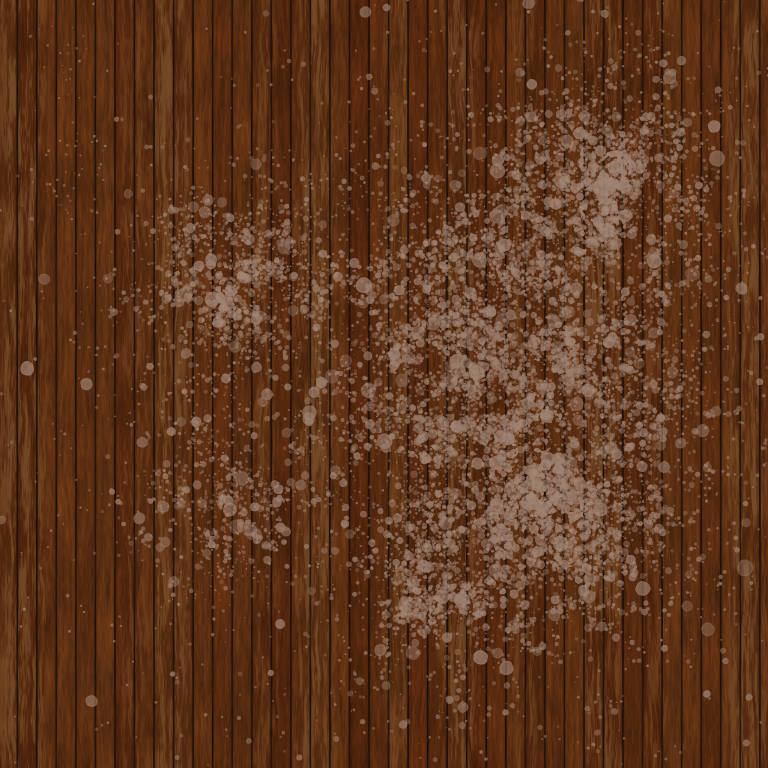
Write a Shadertoy shader that draws this texture.

```glsl
// Dark vertical wood planks spattered with clusters of pale translucent paint.

float hash(vec2 p) {
    vec3 q = fract(vec3(p.xyx) * 0.1031);
    q += dot(q, q.yzx + 33.33);
    return fract((q.x + q.y) * q.z);
}

float noise(vec2 p) {
    vec2 i = floor(p), f = fract(p);
    f = f * f * (3.0 - 2.0 * f);
    return mix(mix(hash(i), hash(i + vec2(1, 0)), f.x),
               mix(hash(i + vec2(0, 1)), hash(i + vec2(1, 1)), f.x), f.y);
}

float fbm(vec2 p) {
    float sum = 0.0, amp = 0.5;
    for (int i = 0; i < 4; i++) {
        sum += amp * noise(p);
        p = p * 2.03 + 17.3;
        amp *= 0.5;
    }
    return sum;
}

// Paint clusters: centre, radius, strength
const vec4 clusters[11] = vec4[11](
    vec4(0.78, 0.76, 0.058, 0.90), vec4(0.79, 0.765, 0.125, 0.26),
    vec4(0.30, 0.645, 0.050, 0.55), vec4(0.31, 0.625, 0.105, 0.22),
    vec4(0.28, 0.34, 0.075, 0.27), vec4(0.70, 0.48, 0.055, 0.40),
    vec4(0.73, 0.32, 0.070, 0.55), vec4(0.545, 0.23, 0.038, 0.75),
    vec4(0.62, 0.25, 0.105, 0.25), vec4(0.68, 0.45, 0.18, 0.38),
    vec4(0.61, 0.61, 0.13, 0.22));

float paintDensity(vec2 p) {
    vec2 wide = (p - vec2(0.58, 0.48)) / vec2(0.42, 0.45);
    float density = 0.045 * exp(-dot(wide, wide) * 1.6);
    for (int i = 0; i < 11; i++) {
        vec2 d = (p - clusters[i].xy) / clusters[i].z;
        density += clusters[i].w * exp(-dot(d, d));
    }
    return density;
}

vec3 wood(vec2 uv, float pixel) {
    float plankX = uv.x * 39.3 + 0.117;
    float plank = floor(plankX);
    float tone = hash(vec2(plank, 4.0));

    // Long fibres, fine scratches and broad stains
    float bend = 0.006 * noise(vec2(plank * 7.0, uv.y * 18.0));
    float fibre = fbm(vec2((uv.x + bend) * 280.0, uv.y * 17.0 + plank * 13.0));
    float scratch = noise(vec2(uv.x * 640.0, uv.y * 110.0 + plank * 5.0));
    float stain = fbm(vec2(plank * 3.7 + uv.x * 30.0, uv.y * 17.0));

    vec3 col = mix(vec3(0.30, 0.13, 0.042), vec3(0.37, 0.20, 0.078), 0.2 + 0.6 * tone);
    col *= 0.54 + 0.50 * fibre + 0.20 * scratch + 0.36 * stain;

    // Worn pale boards recur across the wall
    float worn = smoothstep(0.45, 1.0, cos((uv.x - 0.41) * 33.5))
               + 0.6 * smoothstep(0.7, 1.0, cos((uv.x - 0.345) * 37.0));
    worn *= smoothstep(0.42, 0.68, 0.65 * fibre + 0.25 * stain + 0.15 * scratch);
    col = mix(col, vec3(0.46, 0.32, 0.18), 0.7 * min(worn, 1.0));

    // Thin dark seams with a faint shade beside them
    float edge = abs(fract(plankX + 0.5) - 0.5);
    float aa = pixel * 39.3;
    float seam = 1.0 - smoothstep(0.012, 0.022 + aa, edge);
    col *= 0.88 + 0.12 * smoothstep(0.0, 0.2, edge);
    return mix(col, vec3(0.08, 0.035, 0.018), seam * (0.45 + 0.6 * stain));
}

// One drop per cell, kept inside its cell; returns coverage
float dropLayer(vec2 uv, float layer, float pixel) {
    float size = 0.030 * pow(0.905, layer);
    float angle = layer * 1.7 + 0.4;
    mat2 turn = mat2(cos(angle), sin(angle), -sin(angle), cos(angle));
    vec2 p = turn * uv / size + 60.0 + layer * 19.37;
    vec2 cell = floor(p);
    vec2 seed = cell + layer * 71.0;
    float h = hash(seed + 3.1);
    float radius = mix(0.12, 0.37, h);
    vec2 jitter = vec2(hash(seed + 11.7), hash(seed + 29.3)) - 0.5;
    vec2 centre = cell + 0.5 + jitter * (1.0 - 2.0 * radius);
    vec2 place = (centre - 60.0 - layer * 19.37) * size * turn;

    // Drops gather in uneven clumps
    float clump = 0.35 + 1.1 * smoothstep(0.25, 0.75, noise(place * 34.0));
    float chance = min(0.62 * paintDensity(place) * clump, 0.5);
    // Fine dust along the left side
    if (layer > 16.0) {
        float dust = exp(-pow((place.x - 0.09) / 0.045, 2.0));
        chance += 0.05 * dust * smoothstep(0.45, 0.8, noise(place * 19.0))
                * smoothstep(0.35, 0.5, place.y);
    }
    if (hash(seed + 47.9) > chance) return 0.0;

    float aa = 0.7 * pixel / size;
    float dist = length(p - centre) + 0.05 * (noise(p * 5.0) - 0.5);
    float disc = 1.0 - smoothstep(radius - aa, radius + aa, dist);
    float rim = smoothstep(radius * 0.65, radius, dist);
    return disc * (mix(0.32, 0.75, hash(seed + 83.3)) + 0.10 * rim);
}

void mainImage(out vec4 fragColor, in vec2 fragCoord) {
    vec2 uv = fragCoord / iResolution.xy;
    float pixel = 1.0 / iResolution.y;
    vec3 col = wood(uv, pixel);

    // Layered drops, from large to fine
    float bare = 1.0;
    for (int i = 0; i < 19; i++) bare *= 1.0 - dropLayer(uv, float(i), pixel);

    // Ragged solid paint in the cluster cores
    float solid = 0.62 * paintDensity(uv) + 1.3 * (fbm(uv * 70.0) - 0.5);
    bare *= 1.0 - 0.85 * smoothstep(0.62, 0.68, solid);

    vec3 paint = vec3(0.64, 0.53, 0.47) * (0.96 + 0.08 * noise(uv * 180.0));
    col = mix(col, paint, 0.94 * (1.0 - bare));
    fragColor = vec4(col, 1.0);
}
```
